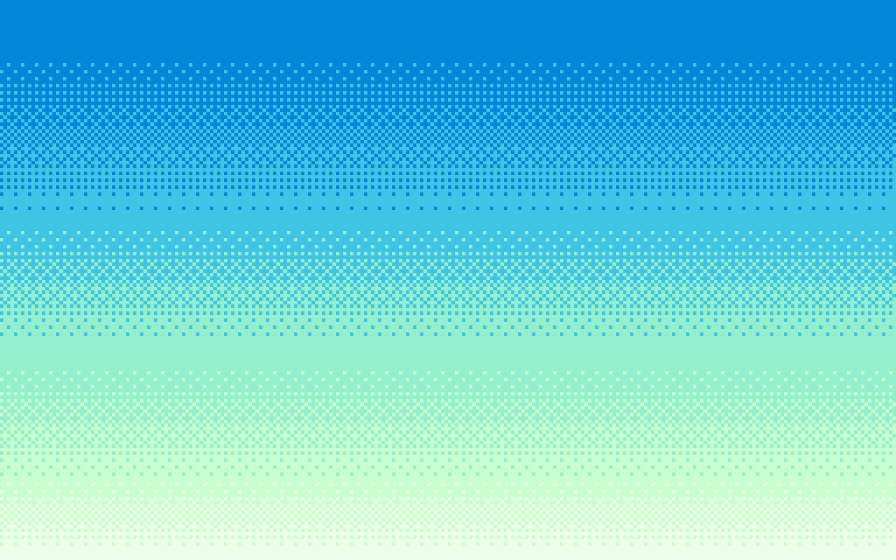
A WebGL 2 fragment shader for this background:

```glsl
#version 300 es
precision highp float;
// Draws a dithered sky: five flat colours, deep blue to near white, joined by ordered dot patterns.

uniform vec2 u_resolution;
out vec4 outColor;

const float ROWS = 160.0;   // dither cells per canvas height
const int SAMPLES = 3;      // edge smoothing samples per axis

const vec3 DEEP_BLUE  = vec3(0.01, 0.535, 0.85);
const vec3 CYAN       = vec3(0.25, 0.77, 0.90);
const vec3 MINT       = vec3(0.58, 0.94, 0.80);
const vec3 PALE_GREEN = vec3(0.78, 1.00, 0.81);
const vec3 NEAR_WHITE = vec3(0.93, 1.00, 0.91);

// Rank 0..3 of a cell in a 2x2 block: one diagonal first, then the other.
float diagonalRank(vec2 bit, float firstCorner) {
    return bit.x == bit.y ? abs(bit.y - firstCorner) : 2.0 + bit.y;
}

// Threshold in 0..1 from a 4x4 ordered dither, nested from two 2x2 blocks.
float ditherThreshold(vec2 cell) {
    vec2 fine = mod(cell, 2.0);
    vec2 coarse = mod(floor(cell * 0.5), 2.0);
    float rank = 4.0 * diagonalRank(fine, 0.0) + diagonalRank(coarse, 1.0);
    return (rank + 0.5) / 16.0;
}

// Switches to the next colour, cell by cell, between two rows.
vec3 ditherTo(vec3 above, vec3 below, float row, float startRow, float endRow, float threshold) {
    float amount = (row - startRow) / (endRow - startRow);
    return mix(above, below, step(threshold, amount));
}

// Sky colour at a point in cell units, measured down from the top left.
vec3 skyColor(vec2 point) {
    vec2 cell = floor(point);
    float row = cell.y + 0.5;
    float threshold = ditherThreshold(cell);
    vec3 color = DEEP_BLUE;
    color = ditherTo(color, CYAN, row, 16.0, 61.5, threshold);
    color = ditherTo(color, MINT, row, 64.5, 97.0, threshold);
    color = ditherTo(color, PALE_GREEN, row, 104.5, 137.0, threshold);
    color = ditherTo(color, NEAR_WHITE, row, 137.5, 157.0, threshold);
    return color;
}

void main() {
    // Average a small grid of samples so cell edges stay smooth at any size.
    vec3 total = vec3(0.0);
    for (int j = 0; j < SAMPLES; j++) {
        for (int i = 0; i < SAMPLES; i++) {
            vec2 offset = (vec2(i, j) + 0.5) / float(SAMPLES) - 0.5;
            vec2 canvas = (gl_FragCoord.xy + offset) / u_resolution.y;
            total += skyColor(vec2(canvas.x, 1.0 - canvas.y) * ROWS);
        }
    }
    outColor = vec4(total / float(SAMPLES * SAMPLES), 1.0);
}
```
